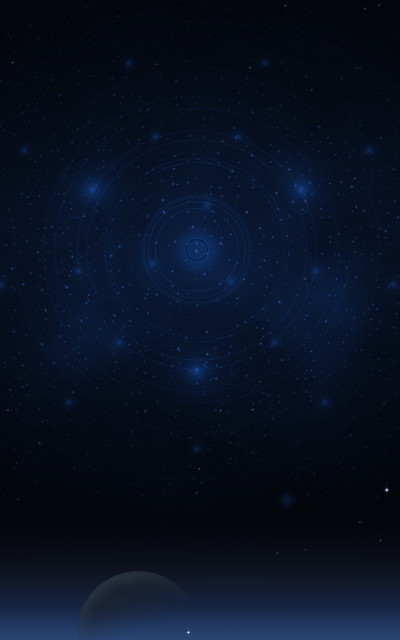
Reproduce this background procedurally as a Shadertoy shader.

```glsl
const float TAU = 6.2831853;
const vec2 CHART_CENTER = vec2(0.492, 0.975);
const vec3 NIGHT = vec3(0.009, 0.015, 0.031);
const vec3 DEEP_BLUE = vec3(0.028, 0.078, 0.160);
const vec3 GLOW_BLUE = vec3(0.035, 0.130, 0.290);
const vec3 STAR_BLUE = vec3(0.14, 0.32, 0.62);
const vec3 STAR_WHITE = vec3(0.65, 0.72, 0.82);

vec2 hash2(vec2 p) {
    vec3 q = fract(p.xyx * vec3(0.1031, 0.1030, 0.0973));
    q += dot(q, q.yzx + 33.33);
    return fract((q.xx + q.yz) * q.zy);
}

float cornerSlope(vec2 cell, vec2 offset, vec2 local) {
    return dot(hash2(cell + offset) * 2.0 - 1.0, local - offset);
}

float gradientNoise(vec2 p) {
    vec2 c = floor(p), f = fract(p);
    vec2 u = f * f * f * (f * (f * 6.0 - 15.0) + 10.0);
    float low = mix(cornerSlope(c, vec2(0, 0), f), cornerSlope(c, vec2(1, 0), f), u.x);
    float high = mix(cornerSlope(c, vec2(0, 1), f), cornerSlope(c, vec2(1, 1), f), u.x);
    return mix(low, high, u.y);
}

float fbm(vec2 p) {
    float sum = 0.0, gain = 0.6;
    for (int i = 0; i < 5; i++) {
        sum += gain * gradientNoise(p);
        p = mat2(1.6, 1.2, -1.2, 1.6) * p + 7.3;
        gain *= 0.5;
    }
    return sum;
}

float softSpot(vec2 d, float radius) {
    return exp(-dot(d, d) / (radius * radius));
}

float ring(float dist, float radius, float px) {
    float w = max(0.0011, 0.65 * px);
    float x = (dist - radius) / w;
    return exp(-x * x);
}

// One jittered star per occupied grid cell
float starLayer(vec2 p, float scale, float density, float radius) {
    vec2 cell = floor(p * scale);
    vec2 traits = hash2(cell + scale);
    vec2 spot = (cell + 0.2 + 0.6 * hash2(cell + 41.7)) / scale;
    return step(traits.x, density) * (0.25 + 0.75 * traits.y * traits.y) * softSpot(p - spot, radius);
}

// Concentric lines with uneven brightness around each turn
float chartRings(vec2 d, float px) {
    float radii[15] = float[15](0.023, 0.029, 0.104, 0.121, 0.131, 0.136, 0.219, 0.229,
                                0.275, 0.298, 0.354, 0.383, 0.455, 0.573, 0.608);
    float dist = length(d), sum = 0.0;
    for (int i = 0; i < 15; i++) {
        float wear = 0.65 + 0.8 * gradientNoise(d * 5.0 + float(i) * 3.7);
        float fade = mix(1.0, 0.3, smoothstep(0.10, 0.55, radii[i]));
        sum += ring(dist, radii[i], px) * wear * fade;
    }
    return sum;
}

// Evenly turned points; every third one may carry a wide halo
float orbitGlows(vec2 d, float orbit, float count, float start, float halo) {
    float sum = 0.0;
    for (float i = 0.0; i < count; i++) {
        float a = start + TAU * i / count;
        vec2 offset = d - orbit * vec2(cos(a), sin(a));
        float major = 1.0 - step(0.5, mod(i, 3.0));
        sum += 0.50 * softSpot(offset, 0.007) + 0.20 * softSpot(offset, 0.018);
        sum += halo * major * (0.38 * softSpot(offset, 0.026) + 0.25 * softSpot(offset, 0.065));
    }
    return sum;
}

vec3 horizonLight(float y) {
    vec3 light = vec3(0.050, 0.060, 0.090) * smoothstep(0.31, 0.13, y);
    light += vec3(0.035, 0.085, 0.170) * smoothstep(0.20, 0.03, y);
    return light + vec3(0.075, 0.125, 0.175) * smoothstep(0.095, -0.025, y);
}

// Dim crescent lit from the upper left, dissolving into the haze
vec3 addPlanet(vec3 sky, vec2 p, vec2 center, float radius, float px) {
    vec2 d = (p - center) / radius;
    float dist = length(d);
    float disc = 1.0 - smoothstep(-px, px, (dist - 1.0) * radius);
    float lit = smoothstep(-0.10, 0.95, dot(d, normalize(vec2(-0.5, 0.9))));
    float haze = smoothstep(-0.15, 0.40, d.y);
    float rim = smoothstep(0.72, 1.0, dist);
    vec3 surface = vec3(0.105, 0.140, 0.190) + 0.055 * rim + 0.035 * fbm(d * 4.0);
    return mix(sky, surface, disc * lit * mix(0.45, 0.9, haze));
}

float sparkle(vec2 d, float size) {
    vec2 a = abs(d) / size;
    float rays = exp(-a.x - 6.0 * a.y) + exp(-a.y - 6.0 * a.x);
    return softSpot(d, size * 0.6) + 0.4 * rays;
}

void mainImage(out vec4 fragColor, in vec2 fragCoord) {
    float px = 1.0 / iResolution.x;
    vec2 p = fragCoord * px;
    vec2 d = p - CHART_CENTER;

    // Night sky and blue clouds
    float bloom = exp(-dot((p - vec2(0.5, 0.95)) / vec2(0.68, 0.43), (p - vec2(0.5, 0.95)) / vec2(0.68, 0.43)));
    float cloud = fbm(p * 4.5 + 2.0);
    vec3 color = NIGHT + DEEP_BLUE * bloom * (1.0 + 0.7 * cloud);
    float mist = softSpot(p - vec2(0.25, 0.78), 0.10) + softSpot(p - vec2(0.80, 0.81), 0.11);
    color += GLOW_BLUE * mist * (0.32 + 0.5 * cloud);

    // Chart: core, rings and orbiting lights
    float core = 0.28 * softSpot(d, 0.11) + 0.35 * (1.0 - smoothstep(0.030, 0.065, length(d)));
    float lights = orbitGlows(d, 0.302, 9.0, TAU / 12.0, 1.0);
    lights += orbitGlows(d, 0.498, 9.0, TAU / 12.0, 0.0);
    lights += orbitGlows(d, 0.115, 3.0, TAU * 0.214, 0.0);
    color += GLOW_BLUE * (core + lights + 0.36 * chartRings(d, px));
    color *= 1.0 - 0.35 * ring(length(d), 0.026, px * 1.5);

    // Scattered stars
    float dust = starLayer(p, 48.0, 0.40, max(0.0019, 0.6 * px));
    dust += starLayer(p + 3.1, 27.0, 0.32, max(0.0028, 0.6 * px));
    color += STAR_BLUE * dust * (0.12 + 0.75 * bloom) * smoothstep(0.18, 0.40, p.y);
    color += STAR_WHITE * 0.4 * starLayer(p + 9.4, 15.0, 0.13, 0.0025) * smoothstep(0.12, 0.3, p.y);
    color += GLOW_BLUE * 0.6 * softSpot(p - vec2(0.717, 0.350), 0.014);

    // Horizon, planet and bright stars
    color += horizonLight(p.y);
    color = addPlanet(color, p, vec2(0.346, 0.020), 0.152, px);
    color += STAR_WHITE * sparkle(p - vec2(0.967, 0.375), 0.006);
    color += STAR_WHITE * sparkle(p - vec2(0.471, 0.019), 0.004);

    fragColor = vec4(color, 1.0);
}
```
